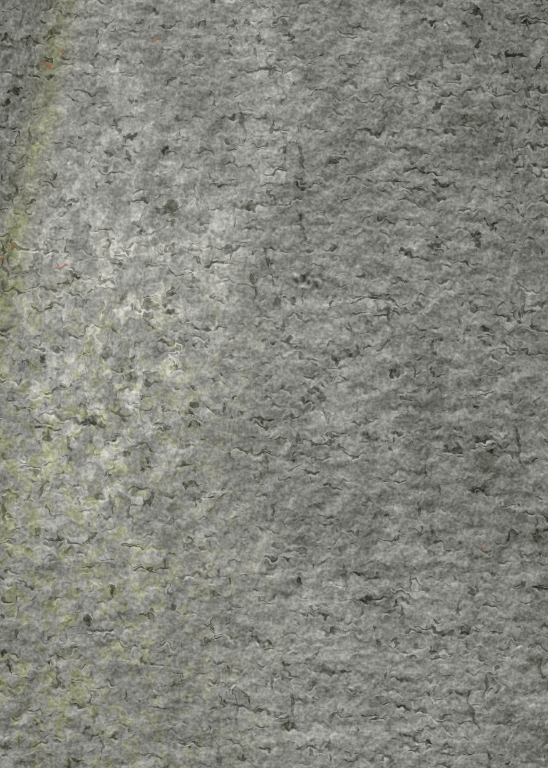
Reproduce this texture procedurally as a Shadertoy shader.

```glsl
vec2 hash2(vec2 c) {
    vec3 q = fract(c.xyx * vec3(0.1031, 0.1030, 0.0973));
    q += dot(q, q.yzx + 33.33);
    return fract((q.xx + q.yz) * q.zy);
}

float cornerSlope(vec2 cell, vec2 offset) {
    float angle = 6.2832 * hash2(cell).x;
    return dot(vec2(cos(angle), sin(angle)), offset);
}

// Gradient noise, roughly -1 to 1
float gradientNoise(vec2 p) {
    vec2 i = floor(p), f = p - i;
    vec2 w = f * f * f * (f * (f * 6.0 - 15.0) + 10.0);
    vec2 e = vec2(1, 0);
    float low = mix(cornerSlope(i, f), cornerSlope(i + e, f - e), w.x);
    float high = mix(cornerSlope(i + e.yx, f - e.yx), cornerSlope(i + 1.0, f - 1.0), w.x);
    return 1.4 * mix(low, high, w.y);
}

float fbm(vec2 p, int octaves) {
    float sum = 0.0, amplitude = 0.6;
    for (int i = 0; i < octaves; i++) {
        sum += amplitude * gradientNoise(p);
        p = p * 1.97 + vec2(17.3, 9.1);
        amplitude *= 0.58;
    }
    return sum;
}

// Relief: wrinkled across, or flaking along the trunk
float barkHeight(vec2 p, float flaking) {
    float wrinkles = fbm(p * vec2(34, 46), 4);
    float flakes = fbm(p * vec2(52, 27) + 40.0, 4);
    return mix(wrinkles, flakes, flaking);
}

// Short tapered horizontal slits scattered in a grid of cells
float cracks(vec2 p, vec2 cell, float density, float soft) {
    vec2 g = p / cell, id = floor(g);
    float mask = 0.0;
    for (int y = -1; y <= 1; y++)
    for (int x = -1; x <= 1; x++) {
        vec2 c = id + vec2(x, y);
        vec2 shape = hash2(c + 71.3);
        vec2 d = (g - c - hash2(c)) * cell;
        float along = d.x / (cell.x * mix(0.15, 0.7, shape.y));
        float thickness = cell.y * mix(0.07, 0.13, shape.y) * (1.0 - along * along);
        float dist = abs(d.y + (shape.y - 0.5) * 0.5 * d.x) - thickness;
        mask = max(mask, step(shape.x, density) * (1.0 - smoothstep(-soft, soft, dist)));
    }
    return mask;
}

float crackLayers(vec2 p, float density, float soft) {
    float large = cracks(p, vec2(0.060, 0.025), density * 0.5, soft);
    float small = cracks(p + 3.7, vec2(0.026, 0.014), density, soft);
    float upright = cracks(p.yx + 6.1, vec2(0.050, 0.026), density * 0.35, soft);
    return max(large, 0.8 * max(small, upright));
}

float glow(vec2 p, vec2 center, vec2 size) {
    vec2 d = (p - center) / size;
    return exp(-dot(d, d));
}

void mainImage(out vec4 fragColor, in vec2 fragCoord) {
    vec2 s = fragCoord / iResolution.xy;
    vec2 p = fragCoord / iResolution.y;
    float soft = max(0.0012, 0.7 / iResolution.y);
    float broad = fbm(p * vec2(8, 4) + 9.0, 3);
    float patches = fbm(p * vec2(19, 14) + 60.0, 4);

    // Regions of the trunk
    float seam = s.x - 0.115 + 0.28 * (1.0 - s.y) + 0.015 * broad;
    float outer = 1.0 - smoothstep(-0.02, 0.01, seam);
    float pale = glow(s, vec2(0.22, 0.56), vec2(0.20, 0.34));
    float rough = glow(s, vec2(0.97, 0.86), vec2(0.13, 0.2));
    float flaking = clamp(0.2 + 0.6 * pale + outer + 0.5 * rough, 0.0, 0.9);

    // Ragged coordinates for torn edges
    vec2 warped = p + 0.007 * vec2(gradientNoise(p * 50.0), gradientNoise(p * 62.0 + 30.0));
    warped += 0.0035 * vec2(gradientNoise(p * 130.0 + 7.0), gradientNoise(p * 145.0 + 50.0));

    // Relief lit from above, fine and coarse
    vec2 toLight = vec2(-0.3, 1.0) * 0.0026;
    vec2 reliefPoint = mix(p, warped, 0.6);
    float height = barkHeight(reliefPoint, flaking);
    float fineRelief = height - barkHeight(reliefPoint + toLight, flaking);
    float coarseRelief = height - barkHeight(reliefPoint + 2.5 * toLight, flaking);
    float grain = gradientNoise(p * vec2(175, 215)) + 0.8 * gradientNoise(p * 310.0 + 5.0);

    // Broken cracks with lit lower lips
    float density = clamp(0.5 + 0.4 * broad + 0.2 * rough, 0.15, 0.85);
    float breaks = smoothstep(-0.3, 0.15, fbm(p * vec2(75, 60) + 23.0, 2));
    float crack = breaks * crackLayers(warped, density, soft);
    float lip = breaks * crackLayers(warped + vec2(-0.001, 0.004), density, soft) * (1.0 - crack);

    // Pits, pale flakes and one scar
    float pitNoise = fbm(warped * vec2(38, 48) + 80.0, 4);
    float pitLimit = 0.42 - 0.15 * pale - 0.15 * rough - 0.08 * outer - 0.12 * broad;
    float pit = smoothstep(pitLimit, pitLimit + 0.16, pitNoise);
    float flake = smoothstep(0.0, 0.25, fbm(warped * vec2(42, 26) + 33.0, 4) + 0.25 * broad);
    float knot = glow(p, vec2(0.40, 0.635), vec2(0.022, 0.014));

    float tone = 0.525 + 0.08 * pale - 0.04 * smoothstep(0.5, 1.0, s.x);
    tone += 0.09 * broad + 0.08 * patches - 0.06 * outer - 0.05 * rough;
    tone += 0.24 * fineRelief + 0.14 * coarseRelief + 0.075 * grain;
    tone += 0.13 * pale * flake + 0.09 * lip - 0.20 * crack - 0.19 * pit * (1.0 - 0.6 * crack);
    tone += knot * (0.45 * gradientNoise(p * 130.0) - 0.1);
    tone = clamp(tone, 0.13, 0.88);

    // Grey bark, olive in shadow
    vec3 shadowTint = vec3(1.0, 1.02, 0.88);
    vec3 barkTint = vec3(1.0, 1.0, 0.965);
    vec3 color = tone * mix(shadowTint, barkTint, smoothstep(0.25, 0.5, tone));

    // Moss along the seam and in damp patches at lower left
    float seamMoss = exp(-pow(seam / 0.03, 2.0)) * smoothstep(0.35, 0.6, s.y);
    float damp = (1.0 - smoothstep(0.1, 0.65, s.x)) * (1.0 - smoothstep(0.45, 0.75, s.y));
    float tufts = smoothstep(-0.15, 0.45, fbm(warped * 55.0 + 12.0, 3) + 0.5 * patches);
    float moss = seamMoss * (0.4 + 0.5 * tufts) + 0.8 * damp * tufts;
    moss = clamp(moss + 0.35 * pit * (1.0 - s.x), 0.0, 0.9);
    color = mix(color, tone * vec3(0.95, 0.97, 0.74), moss);

    // Rare rust flecks
    float rust = cracks(warped + 8.1, vec2(0.010, 0.018), 0.0015, soft);
    color = mix(color, vec3(0.60, 0.38, 0.28), 0.6 * rust);
    fragColor = vec4(color, 1.0);
}
```
